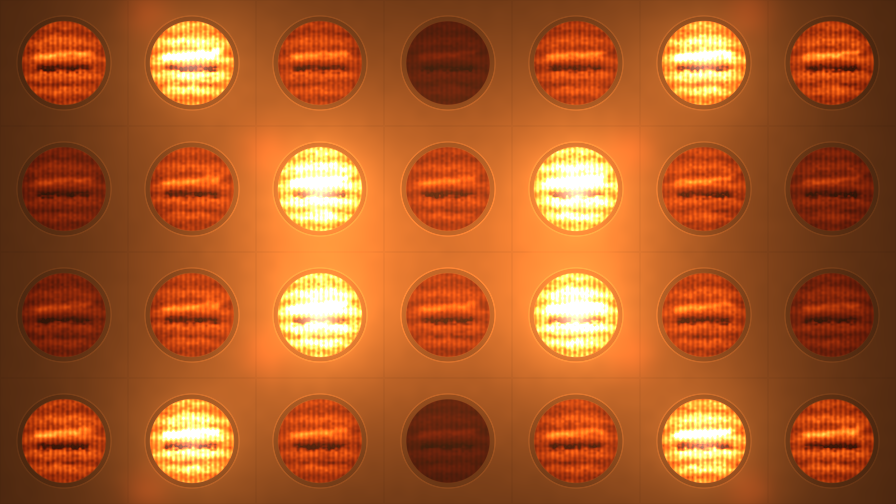
Reproduce this pattern procedurally as a WebGL 1 fragment shader.

```glsl
precision highp float;

uniform vec2 u_resolution;

const vec2 GRID = vec2(7.0, 4.0);
const float LENS_RADIUS = 0.083;

float hash(vec2 p) {
  return fract(sin(dot(p, vec2(127.1, 311.7))) * 43758.5453);
}

float noise(vec2 p) {
  vec2 i = floor(p);
  vec2 f = fract(p);
  f = f * f * (3.0 - 2.0 * f);
  float low = mix(hash(i), hash(i + vec2(1.0, 0.0)), f.x);
  float high = mix(hash(i + vec2(0.0, 1.0)), hash(i + vec2(1.0)), f.x);
  return mix(low, high, f.y);
}

// Lamp power, symmetric about the middle column and row
float lampPower(vec2 offset) {
  vec2 a = abs(offset);
  if (a.y > 1.0) {
    if (a.x < 0.5) return 0.13;
    if (a.x < 1.5) return 0.46;
    return a.x < 2.5 ? 1.02 : 0.53;
  }
  if (a.x < 0.5) return 0.39;
  if (a.x < 1.5) return 1.2;
  return a.x < 2.5 ? 0.46 : 0.28;
}

// Heat ramp: dark red, orange, yellow, white
vec3 heatColour(float heat) {
  float h2 = heat * heat;
  return min(vec3(1.6 * heat, 1.2 * h2, 0.75 * h2 * h2), vec3(1.0));
}

float streak(vec2 p, float height, float halfLength, float thickness) {
  float across = (p.y - height) / thickness;
  float along = 1.0 - smoothstep(halfLength * 0.7, halfLength, abs(p.x));
  return exp(-across * across) * along;
}

// Ribbed glass with ragged horizontal bands; p has unit radius
float lensHeat(vec2 p, float power, float seed) {
  float ragged = noise(vec2(p.x * 5.0 + seed * 9.0, p.y * 6.0));
  float grain = noise(vec2(p.x * 13.0, p.y * 17.0) + seed * 31.0);
  float arch = p.y + 0.08 * p.x * p.x;
  float bands = 0.5 + 0.5 * sin(arch * 16.0 + ragged * 1.8 - 1.4);
  float ribs = 0.5 + 0.5 * sin(p.x * 53.4);
  float light = 0.6 + 0.28 * bands + 0.2 * (ribs - 0.5) + 0.22 * (grain - 0.5);
  light += 0.5 * streak(p, 0.2 + 0.08 * p.x + 0.08 * (ragged - 0.5), 0.8, 0.08);
  light -= 0.55 * streak(p, -0.12 + 0.1 * (grain - 0.5), 0.75, 0.08) * (0.4 + ragged);
  light -= 0.2 * streak(p, -0.52, 0.7, 0.05) * ragged;
  light *= 1.0 - 0.22 * smoothstep(0.6, 1.0, length(p));
  return max(light, 0.08) * power;
}

// Wide light spill and tight bloom from one hot lamp
vec3 spill(float d, float strength) {
  return vec3(1.0, 0.52, 0.2) * strength * exp(-d / 0.2);
}

vec3 bloom(float d, float strength) {
  return strength * (vec3(0.3, 0.24, 0.12) * exp(-d / 0.065)
    + vec3(0.3, 0.4, 0.55) * exp(-d * d / 0.0016));
}

// Soft red reflection beside a hot lamp
vec3 ghost(vec2 p, vec2 centre) {
  vec2 d = p - centre;
  return vec3(0.13, 0.035, 0.012) * exp(-dot(d, d) / 0.0022);
}

float ringLine(float d, float radius, float width, float pixel) {
  return 1.0 - smoothstep(width, width + pixel, abs(d - radius));
}

void main() {
  vec2 p = (gl_FragCoord.xy - 0.5 * u_resolution) / u_resolution.y;
  float pixel = 1.0 / u_resolution.y;
  vec2 pitch = vec2(u_resolution.x / u_resolution.y, 1.0) / GRID;

  // Light gathered from the four mirrored pairs of hot lamps
  vec3 wall = vec3(0.225, 0.115, 0.045);
  vec3 flare = vec3(0.0);
  for (int i = 0; i < 4; i++) {
    float k = float(i);
    vec2 side = vec2(mod(k, 2.0), floor(k / 2.0)) * 2.0 - 1.0;
    vec2 inner = side * pitch * vec2(1.0, 0.5);
    vec2 outer = side * pitch * vec2(2.0, 1.5);
    wall += spill(length(p - inner), 0.58) + spill(length(p - outer), 0.38);
    flare += bloom(length(p - inner), 1.0) + bloom(length(p - outer), 0.55);
    flare += ghost(p, inner + side * vec2(0.11, 0.075));
    flare += ghost(p, outer + side * vec2(0.09, 0.1));
  }

  // Panel seams and faint wall mottling
  vec2 cell = clamp(floor(p / pitch + 0.5 * GRID), vec2(0.0), GRID - 1.0);
  vec2 offset = cell - 0.5 * (GRID - 1.0);
  vec2 local = p - offset * pitch;
  vec2 edge = 0.5 * pitch - abs(local);
  float seam = 1.0 - smoothstep(0.0, 0.003, min(edge.x, edge.y));
  wall *= 1.0 - 0.05 * seam + 0.03 * (noise(p * 40.0) - 0.5);

  // Bezel and glass
  float d = length(local);
  vec3 colour = wall * (1.0 - 0.12 * ringLine(d, 0.088, 0.003, pixel));
  colour += wall * 0.14 * ringLine(d, 0.0935, 0.0004, pixel);
  float heat = lensHeat(local / LENS_RADIUS, lampPower(offset), hash(cell + 3.0));
  vec3 glass = wall * 0.42 + heatColour(heat);
  colour = mix(colour, glass, 1.0 - smoothstep(-pixel, pixel, d - LENS_RADIUS));

  gl_FragColor = vec4(min(colour + flare, vec3(1.0)), 1.0);
}
```
